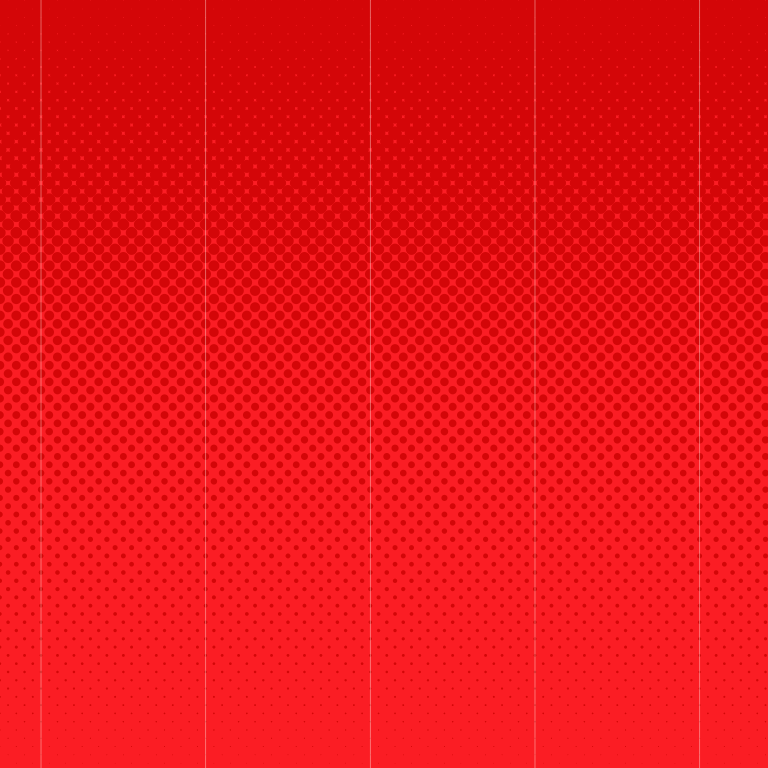
This background is drawn by a Shadertoy shader. Its source:

```glsl
const vec3 BRIGHT_RED = vec3(0.985, 0.115, 0.14);
const vec3 DARK_RED = vec3(0.83, 0.025, 0.03);
const vec3 SEAM_COLOR = vec3(1.0, 0.88, 0.86);

const float PANEL_WIDTH = 0.2144;
const float DOTS_PER_PANEL = 10.0;
const vec2 DOT_PITCH = vec2(PANEL_WIDTH / DOTS_PER_PANEL, 0.021584);
const vec2 LATTICE_ORIGIN = vec2(0.4822, 0.4488);

// Dots grow linearly with the height of their centre
float dotRadius(float height) {
    return mix(0.0003, 0.0107, height);
}

// Signed distance to the nearest dot of one rectangular lattice
float dotLattice(vec2 p, vec2 origin, vec2 pitch) {
    vec2 center = origin + pitch * round((p - origin) / pitch);
    return length(p - center) - dotRadius(center.y);
}

// Two lattices, half a pitch apart, form the staggered halftone
float halftone(vec2 p, vec2 origin, vec2 pitch) {
    float d = 1.0;
    for (int i = 0; i < 2; i++) {
        d = min(d, dotLattice(p, origin + 0.5 * float(i) * pitch, pitch));
    }
    return d;
}

// Distance to the nearest of the evenly spaced vertical seams
float seamDistance(float x, float origin, float spacing) {
    return abs(x - origin - spacing * round((x - origin) / spacing));
}

// Pixel coverage of a shape from its signed distance
float coverage(float d, float pixel) {
    return clamp(0.5 - d / pixel, 0.0, 1.0);
}

// Coverage of a line that may be thinner than one pixel
float lineCoverage(float d, float halfWidth, float pixel) {
    return min(coverage(d - halfWidth, pixel), 2.0 * halfWidth / pixel);
}

void mainImage(out vec4 fragColor, in vec2 fragCoord) {
    float pixel = 1.0 / iResolution.y;
    vec2 p = fragCoord * pixel;

    // Halftone fade
    float dots = coverage(halftone(p, LATTICE_ORIGIN, DOT_PITCH), pixel);
    vec3 color = mix(BRIGHT_RED, DARK_RED, dots);

    // Hairline panel seams
    float seam = seamDistance(p.x, LATTICE_ORIGIN.x, PANEL_WIDTH);
    color = mix(color, SEAM_COLOR, 0.55 * lineCoverage(seam, 0.0005, pixel));

    fragColor = vec4(color, 1.0);
}
```
